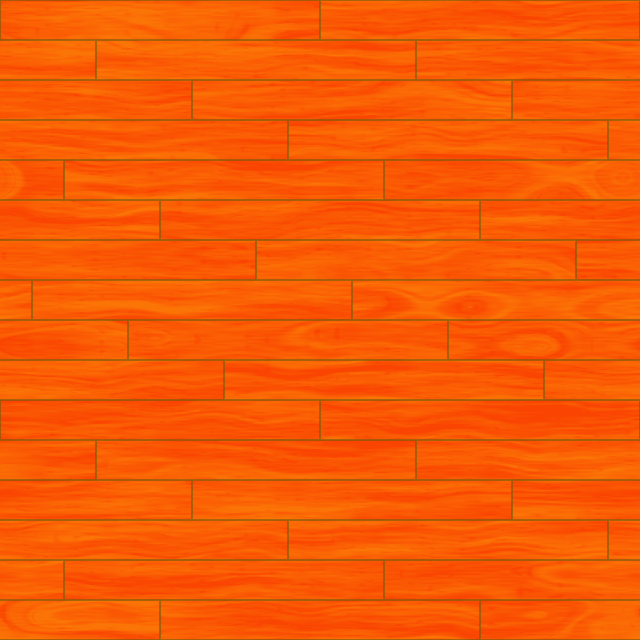
This texture is drawn by a three.js fragment shader. Its source:

```glsl
// Glossy orange wood floor: 16 staggered courses of long planks with dark olive seams.
varying vec2 vUv;

const float COURSES = 16.0;
const float PLANKS = 2.0;          // planks per course
const float STAGGER = 0.3;         // shift per course, in plank lengths
const float SEAM_WIDTH = 0.0018;
const float BAND_FREQ = 4.0;       // growth bands per plank height
const float RING_FREQ = 14.0;
const float FIBRE_FREQ = 23.0;
const float BAND_GAIN = 0.75;
const float RING_GAIN = 0.60;
const float FIBRE_GAIN = 0.35;
const float PLANK_GAIN = 0.22;
const float PORE_GAIN = 0.22;
const vec3 RED_GRAIN = vec3(0.98, 0.265, 0.006);
const vec3 AMBER_WOOD = vec3(0.985, 0.455, 0.024);
const vec3 SEAM_COLOR = vec3(0.42, 0.36, 0.05);

float hash(vec2 p) {
  return fract(sin(dot(p, vec2(127.1, 311.7))) * 43758.55);
}

float noise(vec2 p) {
  vec2 i = floor(p);
  vec2 f = fract(p);
  f = f * f * (3.0 - 2.0 * f);
  return mix(mix(hash(i), hash(i + vec2(1.0, 0.0)), f.x),
             mix(hash(i + vec2(0.0, 1.0)), hash(i + vec2(1.0, 1.0)), f.x), f.y);
}

// Share of a pixel covered by a seam whose centre lies at distance d
float seamCoverage(float d, float pixel) {
  float h = 0.5 * SEAM_WIDTH;
  float covered = min(d + 0.5 * pixel, h) - max(d - 0.5 * pixel, -h);
  return clamp(covered / pixel, 0.0, 1.0);
}

// Tone of the wood, 0 = red grain, 1 = amber; p is in plank heights
float woodTone(vec2 p, vec2 id) {
  float seed = hash(id + 3.7);
  vec2 offset = 40.0 * vec2(seed, hash(id + 9.2));

  // Distance to a wandering heart line bends the rings into arches
  float heart = mix(-1.2, 2.2, hash(id + 17.3));
  float depth = 1.7 * (noise(vec2(p.x * 0.35, 0.5) + offset) - 0.5);
  float wobble = 0.28 * (noise(p * vec2(0.8, 2.0) + offset) - 0.5);
  float radius = length(vec2(p.y - heart, depth)) + wobble;

  float band = noise(vec2(p.x * 0.3, radius * BAND_FREQ) + offset);
  float ring = noise(vec2(p.x * 0.5, radius * RING_FREQ) + offset.yx);
  float fibre = noise(vec2(p.x * 2.5, p.y * FIBRE_FREQ) + offset);
  float pore = smoothstep(0.75, 0.95, noise(vec2(p.x * 4.0, radius * 25.0) + offset));

  return 0.52 + BAND_GAIN * (band - 0.5) + RING_GAIN * (ring - 0.5)
       + FIBRE_GAIN * (fibre - 0.5) + PLANK_GAIN * (seed - 0.5) - PORE_GAIN * pore;
}

void main() {
  // Courses count from the top; planks wrap around the sides
  float down = (1.0 - vUv.y) * COURSES;
  float course = floor(down);
  float along = vUv.x * PLANKS - course * STAGGER;
  vec2 plankId = vec2(mod(floor(along), PLANKS), course);
  vec2 local = vec2(fract(along) * COURSES / PLANKS, fract(down));

  float tone = clamp(woodTone(local, plankId), 0.0, 1.0);
  vec3 color = mix(RED_GRAIN, AMBER_WOOD, tone);

  // Seams between courses and at plank ends
  vec2 pixel = max(fwidth(vUv), vec2(0.00001));
  float edgeY = abs(fract(down + 0.5) - 0.5) / COURSES;
  float edgeX = abs(fract(along + 0.5) - 0.5) / PLANKS;
  float seam = max(seamCoverage(edgeY, pixel.y), seamCoverage(edgeX, pixel.x));

  gl_FragColor = vec4(mix(color, SEAM_COLOR, seam), 1.0);
}
```
